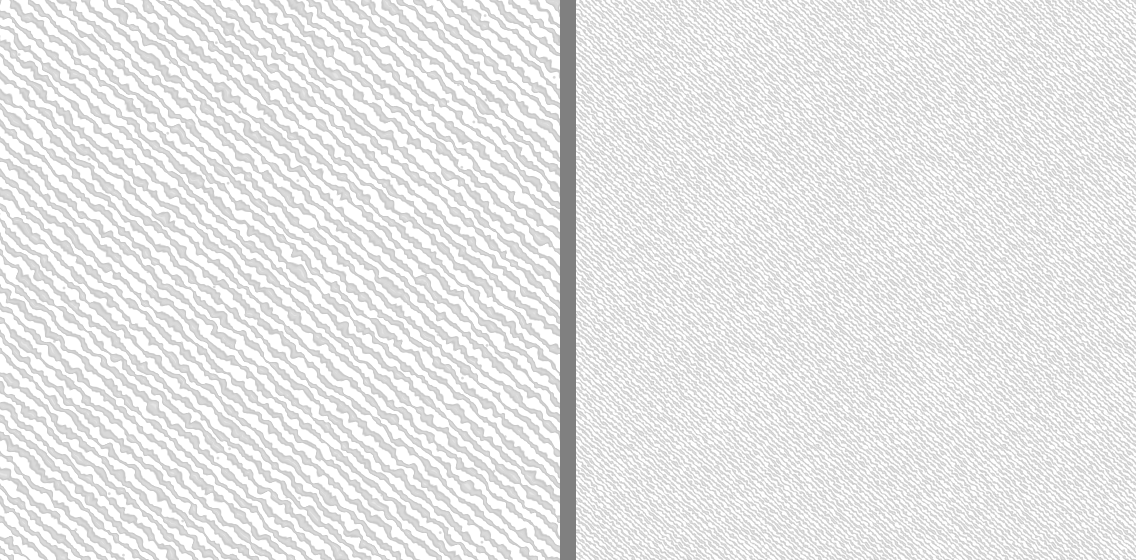
Left, the tile; right, the same tile 3 across and 3 down.
Reproduce this pattern procedurally as a Shadertoy shader.

```glsl
// Ragged grey diagonal stripes of uneven width on white, tiling seamlessly.

float hash(vec2 p) {
    return fract(sin(dot(p, vec2(12.9898, 78.233))) * 43758.5453);
}

// Value noise on a square grid of n cells that wraps.
float wrapNoise(vec2 uv, float n) {
    vec2 cell = floor(uv * n);
    vec2 f = smoothstep(0.0, 1.0, fract(uv * n));
    vec2 e = vec2(1.0, 0.0);
    return mix(mix(hash(mod(cell, n)), hash(mod(cell + e, n)), f.x),
               mix(hash(mod(cell + e.yx, n)), hash(mod(cell + 1.0, n)), f.x), f.y);
}

// Random value at knot j of a stripe; equal knots on the torus share one key.
float knot(float stripe, float j, float detail, float seed) {
    vec2 key = vec2(56.0, 64.0) * detail * stripe + vec2(34.0, -30.0) * j;
    return hash(floor(mod(key + 0.5, 3856.0 * detail)) + seed);
}

// One-dimensional noise that runs along a stripe.
float alongNoise(float stripe, float t, float detail, float seed) {
    float j = floor(t * detail);
    float f = smoothstep(0.12, 0.88, fract(t * detail));
    return mix(knot(stripe, j, detail, seed), knot(stripe, j + 1.0, detail, seed), f);
}

// Distance from the stripe centre to one ragged edge, in stripe periods.
float edgeOffset(float stripe, float t, float seed) {
    float n = 0.65 * alongNoise(stripe, t, 1.0, seed)
            + 0.35 * alongNoise(stripe, t, 2.0, seed + 17.3);
    return mix(0.08, 0.43, smoothstep(0.1, 0.95, n));
}

void mainImage(out vec4 fragColor, in vec2 fragCoord) {
    vec2 uv = fragCoord / iResolution.xy;
    float blur = max(0.0013, 0.7 / iResolution.y);

    // 30 stripes across and 34 down, with jogs shared by neighbours
    float across = dot(uv, vec2(30.0, 34.0));
    float along = dot(uv, vec2(64.0, -56.0));
    across += 0.5 * (wrapNoise(uv, 50.0) - 0.5);

    // Depth inside the stripe, in canvas units
    float stripe = floor(across);
    float offset = across - stripe - 0.5;
    float depth = min(edgeOffset(stripe, along, 3.1) - offset,
                      edgeOffset(stripe, along, 8.7) + offset) / 45.3;

    // Dark rim, mid-grey body, pale heart in the widest places
    float grey = mix(0.785, 0.85, smoothstep(0.001, 0.005, depth));
    grey = mix(grey, 0.9, smoothstep(0.006, 0.0085, depth));
    float shade = mix(1.0, grey, smoothstep(-blur, blur, depth));

    // Sparse specks
    vec2 cell = floor(uv * 48.0);
    vec2 centre = 0.25 + 0.5 * vec2(hash(cell + 5.1), hash(cell + 9.4));
    float speck = 0.0024 - length(fract(uv * 48.0) - centre) / 48.0;
    float present = step(0.96, hash(cell + 2.6));
    shade = min(shade, 1.0 - 0.16 * present * smoothstep(-blur, blur, speck));

    fragColor = vec4(vec3(shade), 1.0);
}
```
